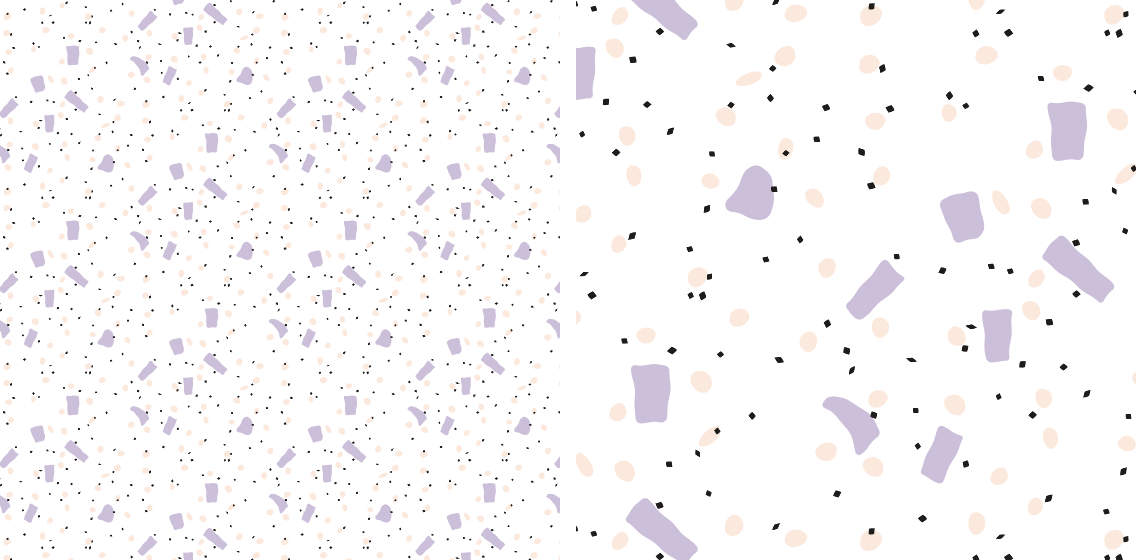
Left, the full canvas; right, a detail of the centre.
This pattern is drawn by a WebGL 1 fragment shader. Its source:

```glsl
precision highp float;
uniform vec2 u_resolution;

// Half-drop repeat: each column is lowered by half a tile (canvas height = 768)
const vec2 TILE = vec2(190.4, 240.0);

float hash(vec2 cell, float seed) {
  return fract(sin(dot(cell, vec2(12.9898, 78.233)) + seed * 37.719) * 43758.5453);
}

// Offset to the nearest copy in the half-drop lattice
vec2 nearestCopy(vec2 d) {
  float column = floor(d.x / TILE.x + 0.5);
  d -= column * vec2(TILE.x, 0.5 * TILE.y);
  d.y = mod(d.y + 0.5 * TILE.y, TILE.y) - 0.5 * TILE.y;
  return d;
}

// Rounded slab, narrowed along its length and bowed sideways
float chip(vec2 p, vec2 center, vec2 halfSize, float angle, float taper, float bow, float radius) {
  vec2 d = nearestCopy(p - center);
  float s = sin(angle), c = cos(angle);
  vec2 q = vec2(c * d.x - s * d.y, s * d.x + c * d.y);
  float along = clamp(q.y / halfSize.y, -1.0, 1.0);
  q.x -= bow * (0.5 - along * along);
  q.x += 0.3 * sin(q.y * 0.45 + center.x);
  q.y += 0.35 * sin(q.x * 0.5 + center.y);
  vec2 e = abs(q) - vec2(halfSize.x * (1.0 - taper * along), halfSize.y) + radius;
  return length(max(e, 0.0)) + min(max(e.x, e.y), 0.0) - radius;
}

float chips(vec2 p) {
  float d = chip(p, vec2(99.9, 76.0), vec2(8.0, 13.2), 0.0, 0.12, 1.0, 2.5);
  d = min(d, chip(p, vec2(190.9, 88.0), vec2(5.6, 14.5), 0.78, -0.4, 4.0, 2.5));
  d = min(d, chip(p, vec2(232.5, 104.0), vec2(5.9, 12.0), -0.43, 0.05, 0.0, 1.5));
  d = min(d, chip(p, vec2(337.3, 103.6), vec2(8.6, 11.8), -0.3, -0.35, 1.5, 5.5));
  d = min(d, chip(p, vec2(52.2, 115.3), vec2(8.3, 10.8), 0.3, 0.14, 1.0, 4.0));
  d = min(d, chip(p, vec2(105.2, 139.6), vec2(6.2, 17.5), 0.86, 0.16, 0.0, 2.0));
  d = min(d, chip(p, vec2(201.6, 29.3), vec2(5.8, 14.2), -0.77, 0.16, 0.0, 1.8));
  return min(d, chip(p, vec2(67.9, 169.5), vec2(6.1, 11.8), 0.0, 0.14, 0.0, 1.8));
}

// Jittered grid of marks per tile; angular blends from oval to diamond
float scatter(vec2 p, vec2 count, float keep, float jitter, float size, float angular, float gap, float seed) {
  vec2 cellSize = TILE / count;
  vec2 home = floor(p / cellSize);
  float nearest = 1000.0;
  for (int j = -1; j <= 1; j++) {
    for (int i = -1; i <= 1; i++) {
      vec2 cell = home + vec2(float(i), float(j));
      float column = floor((cell.x + 0.5) / count.x);
      vec2 id = vec2(cell.x - column * count.x,
                     floor(mod(cell.y - 0.5 * column * count.y + 0.5, count.y)));
      vec2 shift = vec2(hash(id, seed), hash(id, seed + 1.0)) - 0.5;
      vec2 center = (cell + 0.5 + jitter * shift) * cellSize;
      vec2 d = p - center;
      if (hash(id, seed + 2.0) < keep && length(d) < size * 3.0) {
        float angle = 6.2832 * hash(id, seed + 3.0);
        float s = sin(angle), c = cos(angle);
        float stretch = 1.06 + 0.5 * pow(hash(id, seed + 4.0), 7.0);
        float scale = size * (0.85 + 0.3 * hash(id, seed + 5.0));
        vec2 q = vec2(c * d.x - s * d.y, s * d.x + c * d.y) / (scale * vec2(stretch, 1.0 / stretch));
        float reach = mix(length(q), abs(q.x) + abs(q.y), angular);
        reach += 0.12 * q.x * q.y + 0.1 * q.x * abs(q.y);
        // Leave room around the chips
        if (chips(center) > gap) nearest = min(nearest, (reach - 1.0) * scale);
      }
    }
  }
  return nearest;
}

float cover(float d) {
  return clamp(0.5 - d * u_resolution.y / 768.0, 0.0, 1.0);
}

void main() {
  vec2 p = 768.0 * vec2(gl_FragCoord.x, u_resolution.y - gl_FragCoord.y) / u_resolution.y;
  float blobs = scatter(p, vec2(5.0, 8.0), 0.93, 0.65, 4.3, 0.0, 5.0, 3.0);
  float specks = scatter(p, vec2(8.0, 10.0), 0.74, 0.95, 1.75, 0.75, 0.0, 17.0);

  vec3 color = vec3(1.0);
  color = mix(color, vec3(0.99, 0.915, 0.87), cover(blobs));
  color = mix(color, vec3(0.8, 0.75, 0.85), cover(chips(p)));
  color = mix(color, vec3(0.12, 0.11, 0.11), cover(specks));
  gl_FragColor = vec4(color, 1.0);
}
```
